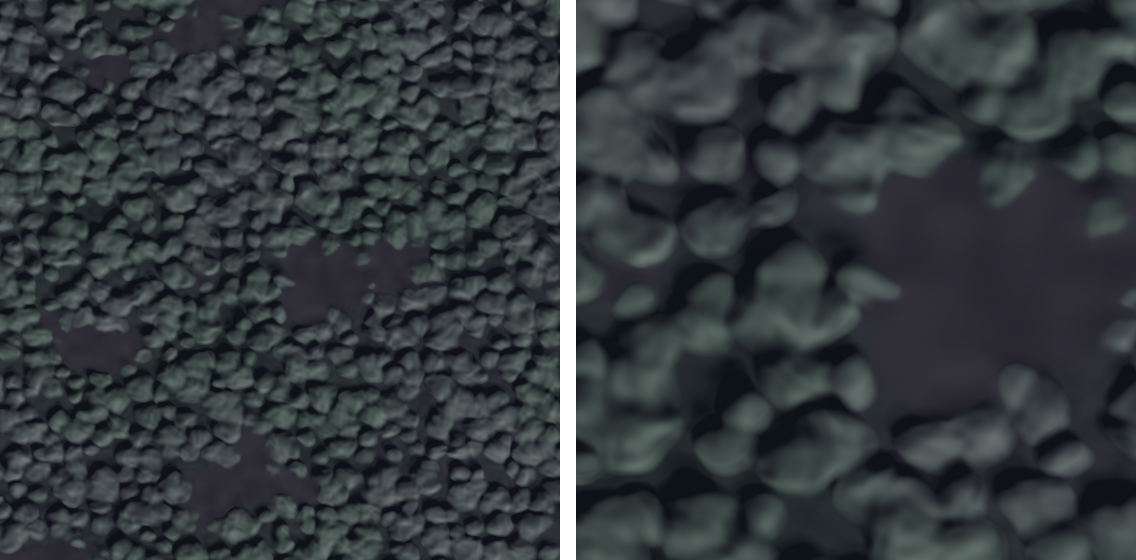
Left, the full canvas; right, a detail of the centre.
Give the GLSL for this texture, as a Shadertoy shader.

```glsl
// Dense dark woodland seen from the air: a smooth union of jittered crown domes
// with leafy noise on top, shaded by low light from the lower right.
// Thinned patches of crowns reveal dull violet ground.

const vec2 CROWN_GRID = vec2(25.0, 29.0);       // crowns across the canvas
const vec2 LIGHT_DIR = vec2(0.5, -0.866);       // towards the light
const vec3 DEEP_SHADE = vec3(0.065, 0.085, 0.105);
const vec3 LIT_LEAF = vec3(0.365, 0.395, 0.400);
const vec3 GREEN_TINT = vec3(-0.014, 0.010, -0.012);
const vec3 VIOLET_TINT = vec3(0.018, -0.012, 0.010);

float hash(vec2 p) {
    vec3 q = fract(vec3(p.xyx) * 0.1031);
    q += dot(q, q.yzx + 33.33);
    return fract((q.x + q.y) * q.z);
}

float noise(vec2 p) {
    vec2 cell = floor(p);
    vec2 f = fract(p);
    f = f * f * (3.0 - 2.0 * f);
    float low = mix(hash(cell), hash(cell + vec2(1.0, 0.0)), f.x);
    float high = mix(hash(cell + vec2(0.0, 1.0)), hash(cell + vec2(1.0)), f.x);
    return mix(low, high, f.y);
}

// Low where the wood opens into clearings, stretched sideways
float woodDensity(vec2 p) {
    return 0.65 * noise(p * vec2(5.0, 8.0) + 17.0)
         + 0.35 * noise(p * vec2(11.0, 16.0) + 41.0);
}

// Smooth maximum of the domes in the neighbouring cells
float crownHeight(vec2 p, float sharpness) {
    vec2 q = p * CROWN_GRID;
    vec2 home = floor(q);
    float total = 1.0;
    for (int y = -1; y <= 1; y++) {
        for (int x = -1; x <= 1; x++) {
            vec2 cell = home + vec2(x, y);
            vec2 centre = cell + 0.1 + 0.8 * vec2(hash(cell + 3.0), hash(cell + 71.0));
            float size = hash(cell + 135.0);
            float radius = mix(0.42, 0.78, size);
            vec2 away = (q - centre) / radius;
            float dome = 0.75 + 0.4 * size - dot(away, away);
            float grown = smoothstep(0.29, 0.36, woodDensity(centre / CROWN_GRID));
            total += grown * (exp(sharpness * max(dome, 0.0)) - 1.0);
        }
    }
    return log(total) / sharpness;
}

// Crowns roughened by clumps of leaves; open ground stays smoother
float canopyHeight(vec2 p) {
    float crown = crownHeight(p, 6.0);
    float clumps = 0.55 * (noise(p * vec2(62.0, 72.0) + 9.0) - 0.5);
    float leaves = 0.26 * (noise(p * vec2(125.0, 140.0) + 57.0) - 0.5);
    return crown + (clumps + leaves) * mix(0.3, 1.0, smoothstep(0.0, 0.4, crown));
}

// Tone from the facing slope, the height and the shadow of the next crown
float canopyTone(vec2 p, float height) {
    float slope = height - canopyHeight(p + LIGHT_DIR * 0.009);
    float blocker = canopyHeight(p + LIGHT_DIR * 0.021);
    float shadow = max(blocker - height - 0.2, 0.0);
    return 0.56 + 0.60 * slope + 0.38 * (height - 0.75) - 0.30 * shadow;
}

void mainImage(out vec4 fragColor, in vec2 fragCoord) {
    vec2 p = fragCoord / iResolution.y;
    // Slight bending keeps the crown outlines ragged
    vec2 bend = vec2(noise(p * 38.0 + 5.0), noise(p * 38.0 + 83.0)) - 0.5;
    vec2 site = p + 0.012 * bend;

    float height = canopyHeight(site);
    float tone = canopyTone(site, height);
    tone += 0.16 * (noise(p * vec2(7.0, 10.0) + 29.0) - 0.5);

    // Flat, faintly mottled ground between the thinned crowns
    float gap = 1.0 - smoothstep(0.30, 0.40, woodDensity(site));
    float open = gap * (1.0 - smoothstep(0.1, 0.5, height));
    float ground = 0.32 + 0.16 * (noise(p * 45.0 + 12.0) - 0.5);
    tone = mix(tone, ground, 0.85 * open);

    // Cool grey ramp with green stands and violet hollows
    vec3 colour = mix(DEEP_SHADE, LIT_LEAF, clamp(tone, -0.05, 1.22));
    float stand = smoothstep(0.35, 0.75, noise(p * vec2(5.0, 7.0) + 63.0));
    float lit = smoothstep(0.2, 0.7, tone);
    colour += GREEN_TINT * stand * lit * (1.0 - open);
    colour += VIOLET_TINT * max(open, 0.4 * (1.0 - stand) * (1.0 - lit));

    fragColor = vec4(colour, 1.0);
}
```
